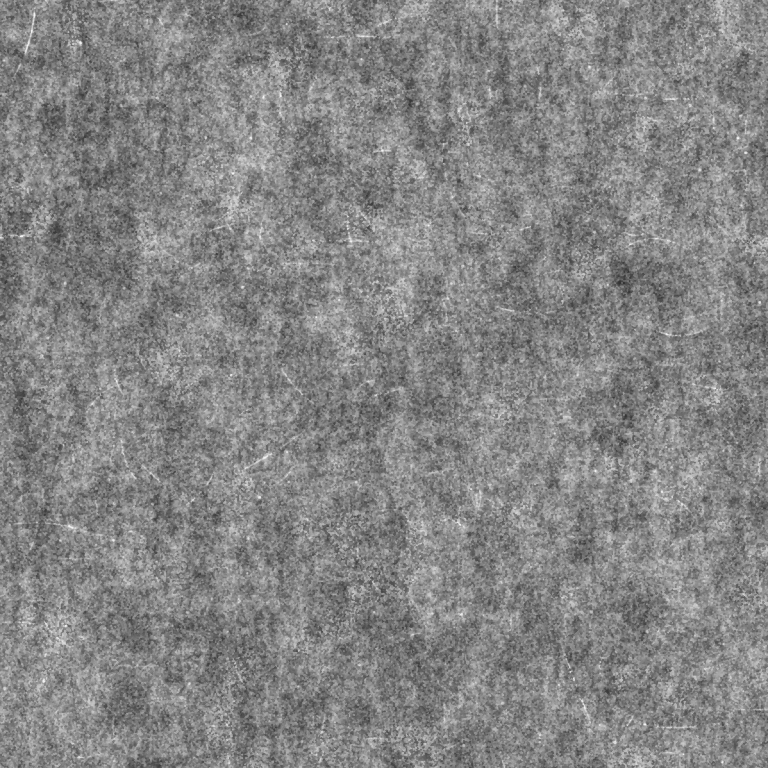
A Shadertoy shader for this texture:

```glsl
vec3 hash3(vec2 p) {
    vec3 q = fract(p.xyx * vec3(0.1031, 0.1030, 0.0973));
    q += dot(q, q.yxz + 33.33);
    return fract((q.xxy + q.yzz) * q.zyx);
}

// Smooth cellular noise, centred on zero
float cells(vec2 p, float seed) {
    vec2 base = floor(p);
    float total = 0.0, weights = 0.0;
    for (int y = -1; y <= 1; y++)
    for (int x = -1; x <= 1; x++) {
        vec2 id = base + vec2(x, y);
        vec3 h = hash3(id + seed);
        vec2 d = id + h.xy - p;
        float w = exp(-6.0 * dot(d, d));
        total += w * h.z;
        weights += w;
    }
    return total / weights - 0.5;
}

// One faint curved scratch per grid cell, mostly near the two axes
float scratches(vec2 uv, float count, float seed) {
    vec2 p = uv * count, base = floor(p);
    float light = 0.0;
    for (int y = -1; y <= 1; y++)
    for (int x = -1; x <= 1; x++) {
        vec2 id = base + vec2(x, y);
        vec3 place = hash3(id + seed);
        vec3 shape = hash3(id + seed + 57.0);
        float tilt = place.z * 2.0 - 1.0;
        float angle = 1.5708 * step(0.55, shape.x) + tilt * tilt * tilt * 0.9;
        vec2 along = vec2(cos(angle), sin(angle));
        vec2 d = p - id - place.xy;
        vec2 q = vec2(dot(d, along), dot(d, vec2(-along.y, along.x)));
        float bend = (fract(shape.y * 17.0) - 0.5) * 1.1;
        float reach = mix(0.15, 0.8, shape.y);
        float dist = (q.y - bend * q.x * q.x) / count;
        float line = exp(-pow(abs(dist) / 0.0013, 2.0));
        float ends = 1.0 - smoothstep(reach * 0.3, reach, abs(q.x));
        light += line * ends * shape.z * shape.z;
    }
    return light;
}

// Sparse round dust specks
float specks(vec2 uv, float count, float seed) {
    vec2 id = floor(uv * count);
    vec3 h = hash3(id + seed);
    float dist = length(fract(uv * count) - 0.2 - 0.6 * h.xy) / count;
    float radius = mix(0.0008, 0.0024, fract(h.z * 53.0));
    return step(0.86, h.z) * (1.0 - smoothstep(radius * 0.4, radius + 0.001, dist));
}

void mainImage(out vec4 fragColor, in vec2 fragCoord) {
    vec2 uv = fragCoord / iResolution.y;

    // Broad stains and mottling
    float blotch = cells(uv * vec2(45.0, 30.0), 31.0);
    float tone = 0.508;
    tone += 0.06 * cells(uv * vec2(6.0, 5.0), 3.0);
    tone += 0.10 * cells(uv * vec2(15.0, 12.0), 17.0);
    tone += 0.12 * blotch;
    tone += 0.12 * cells(uv * vec2(100.0, 75.0), 43.0);

    // Woven streaks
    tone += 0.07 * cells(uv * vec2(130.0, 14.0), 61.0);
    tone += 0.05 * cells(uv * vec2(14.0, 170.0), 73.0);

    // Fine grain
    float grain = cells(uv * 430.0, 89.0);
    tone += 0.15 * cells(uv * vec2(210.0, 185.0), 97.0) + 0.25 * grain;

    // Worn pale patches
    float scuff = smoothstep(0.1, 0.45, cells(uv * vec2(24.0, 20.0), 113.0));
    tone += 0.07 * scuff * smoothstep(-0.1, 0.4, blotch + grain);

    // Scratches broken up by the grain
    float marks = 0.30 * scratches(uv, 7.0, 131.0)
                + 0.26 * scratches(uv, 15.0, 151.0)
                + 0.18 * scratches(uv, 34.0, 173.0);
    float wear = smoothstep(-0.35, 0.25, cells(uv * 60.0, 191.0) + 0.5 * grain);
    tone += marks * wear + 0.22 * specks(uv, 42.0, 211.0);

    fragColor = vec4(vec3(clamp(tone, 0.2, 0.95)), 1.0);
}
```
